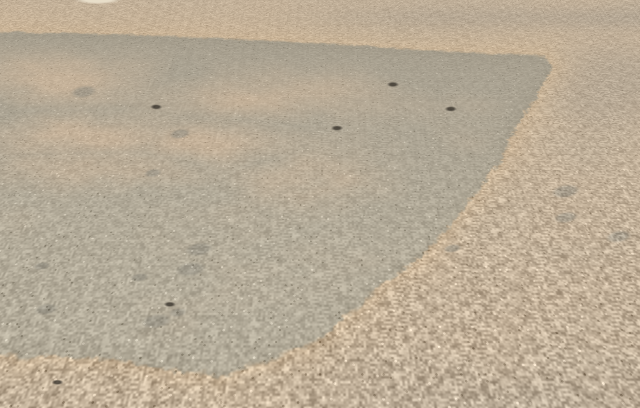
Give the GLSL for this texture, as a Shadertoy shader.

```glsl
const vec2 PATCH_OUTLINE[18] = vec2[18](
    vec2(-0.10, 0.925), vec2(0.20, 0.918), vec2(0.51, 0.908), vec2(0.82, 0.893),
    vec2(0.98, 0.880), vec2(1.15, 0.871), vec2(1.335, 0.863), vec2(1.355, 0.835),
    vec2(1.31, 0.754), vec2(1.25, 0.652), vec2(1.19, 0.559), vec2(1.045, 0.385),
    vec2(0.88, 0.250), vec2(0.76, 0.150), vec2(0.535, 0.078), vec2(0.41, 0.092),
    vec2(0.30, 0.115), vec2(-0.10, 0.130));

// Stains: centre and half width
const vec3 STAINS[14] = vec3[14](
    vec3(0.488, 0.389, 0.029), vec3(0.467, 0.340, 0.031), vec3(0.384, 0.213, 0.031),
    vec3(0.113, 0.242, 0.024), vec3(0.102, 0.348, 0.017), vec3(0.342, 0.320, 0.018),
    vec3(0.436, 0.234, 0.019), vec3(1.386, 0.531, 0.029), vec3(0.205, 0.775, 0.026),
    vec3(0.441, 0.672, 0.021), vec3(0.375, 0.576, 0.018), vec3(1.516, 0.420, 0.026),
    vec3(1.387, 0.467, 0.024), vec3(1.109, 0.391, 0.018));

// Sandy areas: centre and radii
const vec4 SANDY_AREAS[6] = vec4[6](
    vec4(0.12, 0.81, 0.22, 0.07), vec4(0.53, 0.65, 0.18, 0.05),
    vec4(0.18, 0.67, 0.24, 0.05), vec4(0.77, 0.56, 0.15, 0.06),
    vec4(0.24, 0.58, 0.22, 0.05), vec4(0.66, 0.76, 0.24, 0.05));

const vec2 FLECKS[6] = vec2[6](
    vec2(0.383, 0.738), vec2(0.826, 0.686), vec2(1.105, 0.733),
    vec2(0.416, 0.254), vec2(0.141, 0.063), vec2(0.963, 0.793));

float hash(vec2 cell) {
    return fract(sin(dot(cell, vec2(127.1, 311.7))) * 43758.55);
}

float noise(vec2 p) {
    vec2 i = floor(p), f = fract(p);
    f = f * f * (3.0 - 2.0 * f);
    return mix(mix(hash(i), hash(i + vec2(1, 0)), f.x),
               mix(hash(i + vec2(0, 1)), hash(i + vec2(1, 1)), f.x), f.y);
}

float fbm(vec2 p) {
    float sum = 0.0, weight = 0.5;
    for (int i = 0; i < 4; i++) {
        sum += weight * noise(p);
        p = p * 2.03 + 17.3;
        weight *= 0.5;
    }
    return sum / 0.9375;
}

// Signed distance, negative inside the outline
float patchDistance(vec2 p) {
    float d = 1e3, side = 1.0;
    for (int i = 0, j = 17; i < 18; j = i, i++) {
        vec2 a = PATCH_OUTLINE[i], edge = PATCH_OUTLINE[j] - a, w = p - a;
        vec2 b = w - edge * clamp(dot(w, edge) / dot(edge, edge), 0.0, 1.0);
        d = min(d, dot(b, b));
        bvec3 crossing = bvec3(p.y >= a.y, p.y < PATCH_OUTLINE[j].y, edge.x * w.y > edge.y * w.x);
        if (all(crossing) || all(not(crossing))) side = -side;
    }
    return side * sqrt(d);
}

float softEllipse(vec2 p, vec2 radii, float softness) {
    return 1.0 - smoothstep(1.0 - softness, 1.0 + softness, length(p / radii));
}

// Sparse round pebbles, one per chosen cell
float pebbles(vec2 p, float density) {
    vec2 cell = floor(p);
    float shape = 1.0 - smoothstep(0.2, 0.5, length(fract(p) - 0.5));
    return shape * step(1.0 - density, hash(cell + 41.0));
}

void mainImage(out vec4 fragColor, in vec2 fragCoord) {
    vec2 p = fragCoord / iResolution.y;
    float depth = 1.9 - p.y;
    vec2 ground = vec2(p.x - 0.78, 1.9) / depth;

    // Ragged boundary of the grey patch
    float ragged = (fbm(ground * 32.0) - 0.5) * 0.028 + (noise(ground * 170.0) - 0.5) * 0.012;
    float d = patchDistance(p) + ragged * mix(1.0, 0.25, smoothstep(0.7, 0.88, p.y));
    float blur = mix(0.008, 0.004, p.y);
    float inside = 1.0 - smoothstep(-blur, blur, d);
    float mottle = fbm(p * vec2(5.0, 11.0) + 3.0);

    // Grey patch with sandy wear
    float sand = 0.0;
    for (int i = 0; i < 6; i++) {
        vec2 offset = (p - SANDY_AREAS[i].xy) / SANDY_AREAS[i].zw;
        sand = max(sand, exp(-dot(offset, offset)));
    }
    sand = clamp(sand * (0.3 + mottle) + (mottle - 0.5) * 0.6, 0.0, 1.0);
    sand *= smoothstep(0.0, 0.09, -d);
    vec3 grey = mix(vec3(0.705, 0.675, 0.605), vec3(0.665, 0.635, 0.57), smoothstep(0.3, 0.9, p.y));
    vec3 patchColor = mix(grey, vec3(0.77, 0.695, 0.60), sand);
    patchColor -= 0.03 * exp(-abs(d) * 45.0);

    // Sandy surroundings with a warm rim and greyer lanes
    vec3 outer = mix(vec3(0.745, 0.685, 0.60), vec3(0.77, 0.695, 0.60), mottle);
    float lane = exp(-pow((p.y - 0.955) / 0.03, 2.0)) * smoothstep(0.6, 1.1, p.x);
    lane += softEllipse(p - vec2(1.50, 0.79), vec2(0.16, 0.09), 0.6) * 0.8;
    lane += (1.0 - smoothstep(0.0, 0.14, p.y)) * smoothstep(0.7, 1.0, p.x) * 0.5;
    outer = mix(outer, vec3(0.695, 0.645, 0.575), clamp(lane, 0.0, 1.0) * 0.75);
    outer = mix(outer, vec3(0.815, 0.715, 0.585), 0.65 * exp(-max(d, 0.0) * 24.0));
    vec3 color = mix(outer, patchColor, inside);

    // Stains
    for (int i = 0; i < 14; i++) {
        vec2 offset = p - STAINS[i].xy;
        offset.y -= offset.x * 0.12;
        float stain = softEllipse(offset, STAINS[i].z * vec2(1.0, 0.48), 0.35);
        color = mix(color, vec3(0.56, 0.545, 0.50), stain * 0.55);
    }

    // Gravel grain, finer and fainter with distance
    float grain = noise(ground * 290.0) + 0.6 * noise(ground * 150.0 + 9.0) - 0.8;
    float contrast = mix(0.13, 0.22, 1.0 - inside) * mix(1.15, 0.4, smoothstep(0.1, 1.0, p.y));
    color += grain * contrast * vec3(1.0, 1.0, 0.97);
    float fade = mix(1.0, 0.35, p.y);
    color -= pebbles(ground * 210.0, 0.05) * fade * 0.14;
    color += pebbles(ground * 190.0 + 7.3, 0.035) * fade * 0.13;

    // Dark flecks and a pale mark at the far edge
    for (int i = 0; i < 6; i++) {
        float fleck = softEllipse(p - FLECKS[i], vec2(0.011, 0.005), 0.5);
        color = mix(color, vec3(0.22, 0.20, 0.17), fleck * 0.8);
    }
    float paleMark = softEllipse(p - vec2(0.24, 1.0), vec2(0.045, 0.008), 0.4);
    color = mix(color, vec3(0.91, 0.87, 0.79), paleMark);

    fragColor = vec4(clamp(color, 0.0, 1.0), 1.0);
}
```
